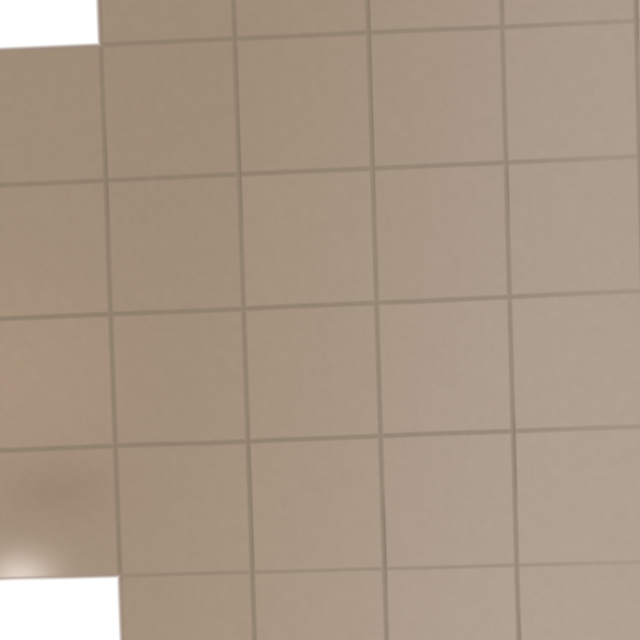
This texture is drawn by a Shadertoy shader. Its source:

```glsl
const int LINES = 5;                               // grid lines each way
const vec2 COLUMN_BOTTOM = vec2(0.1914, 0.2064);   // first position, spacing
const vec2 COLUMN_TOP    = vec2(0.1550, 0.2096);
const vec2 ROW_LEFT      = vec2(0.9230, -0.2148);
const vec2 ROW_RIGHT     = vec2(0.9674, -0.2112);
const float ROW_BEND     = 0.00195;                // lens compression at left
const float HALF_WIDTH   = 0.0037;
const float BLUR         = 0.0013;
const float GRAIN_SCALE  = 190.0;
const float GRAIN_AMOUNT = 0.016;
const float TILE_VARIATION = 0.008;

const vec3 TILE_WARM  = vec3(0.635, 0.560, 0.480);
const vec3 TILE_COOL  = vec3(0.685, 0.622, 0.562);
const vec3 LINE_WARM  = vec3(0.565, 0.505, 0.430);
const vec3 LINE_COOL  = vec3(0.600, 0.545, 0.485);
const vec3 CREASE     = vec3(0.480, 0.425, 0.365);
const vec3 SMUDGE     = vec3(0.600, 0.510, 0.430);
const vec3 GLOW       = vec3(0.930, 0.880, 0.840);
const vec3 PANEL_RIM  = vec3(0.660, 0.580, 0.560);
const vec3 PANEL      = vec3(1.0);

float hash(vec2 p) {
    return fract(sin(dot(p, vec2(127.1, 311.7))) * 43758.5453);
}

float noise(vec2 p) {
    vec2 i = floor(p), f = fract(p);
    f = f * f * (3.0 - 2.0 * f);
    return mix(mix(hash(i), hash(i + vec2(1, 0)), f.x),
               mix(hash(i + vec2(0, 1)), hash(i + vec2(1, 1)), f.x), f.y);
}

// Signed offset from a column line, positive to its right
float columnOffset(vec2 p, float k) {
    vec2 ends = vec2(COLUMN_BOTTOM.x + COLUMN_BOTTOM.y * k,
                     COLUMN_TOP.x + COLUMN_TOP.y * k);
    return p.x - mix(ends.x, ends.y, p.y);
}

// Signed offset from a row line, positive above it
float rowOffset(vec2 p, float k) {
    vec2 ends = vec2(ROW_LEFT.x + ROW_LEFT.y * k + ROW_BEND * k * k,
                     ROW_RIGHT.x + ROW_RIGHT.y * k);
    return p.y - mix(ends.x, ends.y, p.x);
}

float stroke(float offset, float halfWidth, float soft) {
    return 1.0 - smoothstep(halfWidth - soft, halfWidth + soft, abs(offset));
}

float spot(vec2 p, vec2 center, vec2 radius) {
    vec2 q = (p - center) / radius;
    return exp(-dot(q, q));
}

void mainImage(out vec4 fragColor, in vec2 fragCoord) {
    vec2 p = fragCoord / iResolution.xy;
    float soft = BLUR + 0.75 / iResolution.y;

    // Grid lines, with their wear and the index of the current tile
    vec2 tile = vec2(0.0);
    float grid = 0.0, crease = 0.0;
    for (int i = 0; i < LINES; i++) {
        float k = float(i);
        float dx = columnOffset(p, k);
        float dy = rowOffset(p, k) + 0.0015 * (noise(vec2(p.x * 9.0, k * 7.0)) - 0.5);
        tile += vec2(step(0.0, dx), step(dy, 0.0));

        float rowFade = mix(1.0, 0.6, smoothstep(0.75, 1.0, p.x));
        rowFade *= i == LINES - 1 ? 0.7 : 1.0;
        float rowWidth = HALF_WIDTH * (i == LINES - 1 ? 0.75 : 1.0);
        grid = max(grid, stroke(dx, HALF_WIDTH, soft));
        grid = max(grid, stroke(dy, rowWidth, soft) * rowFade);

        float worn = smoothstep(0.45, 0.8, noise(vec2(k * 5.3, p.y * 7.0)));
        crease = max(crease, stroke(dx - 0.6 * HALF_WIDTH, 0.0008, soft) * worn);
    }

    // Tile shading: cooler and lighter toward the lower right
    float cool = smoothstep(0.25, 1.05, p.x + 0.15 * (1.0 - p.y));
    vec3 color = mix(TILE_WARM, TILE_COOL, cool);
    color += 0.02 * (0.5 - p.y);
    color += vec3(0.025, 0.015, 0.012) * spot(p, vec2(0.0, 0.42), vec2(0.16, 0.12));
    color += TILE_VARIATION * (hash(tile + 3.0) - 0.5);
    color = mix(color, SMUDGE, 0.6 * spot(p, vec2(0.09, 0.23), vec2(0.09, 0.05)));

    // Lines fade beside the lower light panel
    float besidePanel = smoothstep(0.11, 0.08, p.y) * smoothstep(0.25, 0.2, p.x);
    color = mix(color, mix(LINE_WARM, LINE_COOL, cool), grid * (1.0 - 0.6 * besidePanel));
    color = mix(color, CREASE, 0.55 * crease * (1.0 - besidePanel));

    // Fine mottled grain
    float grain = 0.6 * noise(p * GRAIN_SCALE) + 0.4 * noise(p * GRAIN_SCALE * 0.4);
    color += GRAIN_AMOUNT * (grain - 0.5);

    // Light spill and the two bright panels in the left corners
    color = mix(color, GLOW, 0.8 * spot(p, vec2(0.03, 0.095), vec2(0.055, 0.04)));
    float side = columnOffset(p, 0.0) + 0.002;
    float upper = max(side, -rowOffset(p, 0.0));
    float lower = max(side, rowOffset(p, float(LINES - 1)));
    float panel = min(upper, lower);
    color = mix(color, PANEL_RIM, 0.6 * stroke(panel - 0.001, 0.002, soft));
    color = mix(color, PANEL, 1.0 - smoothstep(-2.0 * soft, soft, panel));

    fragColor = vec4(clamp(color, 0.0, 1.0), 1.0);
}
```
